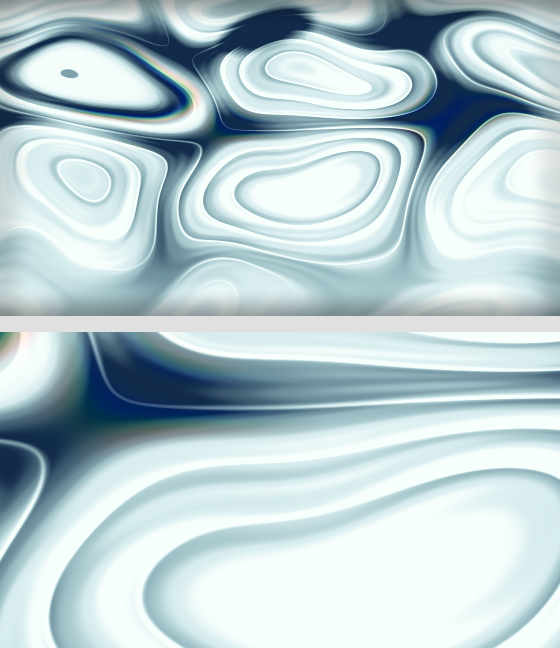
Top: the whole. Bottom: its middle third, enlarged.
Reproduce this background procedurally as a Shadertoy shader.

```glsl
// Glossy liquid folds: a warped grid of saddles gives a smooth height field,
// whose level lines are shaded as soft-then-sharp bands from navy to white.
// Dark stars sit on the saddles; thin filaments and colour fringes trim them.

const vec2  SADDLE = vec2(0.66, 0.60);     // one crossing of the dark arms
const vec2  CELL = vec2(0.764, 0.34);      // spacing of the crossings
const float BEND = 1.1;                    // leftward bow of the upright arms
const float STRETCH = 0.5;                 // lower cells are taller
const float WARP = 0.17;
const float ROUGHNESS = 0.24;
const float BANDS = 3.2;                   // folds per unit of height
const float BAND_DEPTH = 0.50;
const float FILAMENT_WIDTH = 0.0028;
const float FRINGE = 0.26;
const vec2  EYE = vec2(0.30, 0.76);
const vec2  EYE_SIZE = vec2(0.235, 0.095);
const vec2  POOL = vec2(0.88, 0.91);
const vec2  POOL_SIZE = vec2(0.16, 0.085);

const vec3 NAVY  = vec3(0.07, 0.17, 0.29);
const vec3 SLATE = vec3(0.26, 0.37, 0.45);
const vec3 STEEL = vec3(0.44, 0.57, 0.62);
const vec3 MIST  = vec3(0.64, 0.77, 0.79);
const vec3 ICE   = vec3(0.85, 0.93, 0.94);
const vec3 WHITE = vec3(0.97, 1.00, 0.99);
const float PI = 3.14159;

vec2 gradientAt(vec2 cell) {
    float angle = 2.0 * PI * fract(sin(dot(cell, vec2(127.1, 311.7))) * 4375.85);
    return vec2(cos(angle), sin(angle));
}

float gradientNoise(vec2 p) {
    vec2 i = floor(p), f = p - i;
    vec2 u = f * f * f * (f * (f * 6.0 - 15.0) + 10.0);
    vec2 e = vec2(1.0, 0.0);
    float low = mix(dot(gradientAt(i), f), dot(gradientAt(i + e), f - e), u.x);
    float high = mix(dot(gradientAt(i + e.yx), f - e.yx),
                     dot(gradientAt(i + e.xx), f - e.xx), u.x);
    return mix(low, high, u.y);
}

float bell(float x) { return exp(-x * x); }

// Phase of the saddle grid: multiples of PI are the dark arms.
vec2 gridPhase(vec2 p) {
    vec2 d = p - SADDLE;
    d.x += BEND * d.y * d.y;
    d.y += STRETCH * d.y * d.y;
    return PI * d / CELL;
}

vec3 palette(float t) {
    vec3 c = mix(NAVY, SLATE, smoothstep(0.05, 0.28, t));
    c = mix(c, STEEL, smoothstep(0.25, 0.46, t));
    c = mix(c, MIST, smoothstep(0.44, 0.66, t));
    c = mix(c, ICE, smoothstep(0.62, 0.84, t));
    return mix(c, WHITE, smoothstep(0.84, 1.0, t));
}

void mainImage(out vec4 fragColor, in vec2 fragCoord) {
    vec2 p = fragCoord / iResolution.y;
    vec2 uv = fragCoord / iResolution.xy;

    // Height field
    vec2 q = p + WARP * vec2(gradientNoise(p * 2.3 + 4.7), gradientNoise(p * 2.1 + 19.3));
    vec2 phase = gridPhase(q);
    float height = sin(phase.x) * sin(phase.y) + ROUGHNESS * gradientNoise(p * 2.4 + 31.0);
    float slope = abs(height);

    // Masks: nearness to a saddle, upper part, sharp middle
    float nearSaddle = pow(cos(phase.x) * cos(phase.y), 2.0);
    float upper = smoothstep(0.05, 0.60, p.y);
    float focus = 1.0 - smoothstep(0.55, 1.05, length((uv - vec2(0.5, 0.53)) * vec2(1.5, 2.0)));
    float drift = gradientNoise(p * 1.9 + 8.0);

    // Dark arms and stars
    float depth = mix(0.32, 1.08, nearSaddle) * mix(0.28, 1.0, upper);
    float tone = 0.95 - depth * (1.0 - smoothstep(0.03, 0.33, slope));

    // Folds: a slow ramp into shade, then a crisp return to light
    float fold = height * BANDS + 0.9 * drift + 0.35;
    float density = max(length(vec2(dFdx(fold), dFdy(fold))), 1e-4);
    float s = fract(fold);
    float crisp = clamp(max(mix(0.4, 0.07, focus), 1.5 * density), 0.0, 0.6);
    float shade = s * s * (1.0 - smoothstep(1.0 - crisp, 1.0, s));
    float strength = BAND_DEPTH * mix(0.35, 1.0, upper) * clamp(0.75 + 1.4 * drift, 0.2, 1.2);
    tone -= strength * shade;

    // Fine streaks and broad shading
    float streak = gradientNoise(vec2(height * 11.0, drift * 2.0 + 5.0));
    tone += 0.24 * streak * mix(0.3, 1.0, focus);
    tone += 0.20 * gradientNoise(p * 3.1 + 52.0);

    // Ringed island with a small pupil, and a dark pool
    float eye = length((q - EYE) / EYE_SIZE);
    tone = mix(tone, 0.97, 1.0 - smoothstep(0.65, 1.0, eye));
    tone -= 0.85 * bell((eye - 1.02) / 0.20);
    tone -= 0.45 * (1.0 - smoothstep(0.10, 0.14, eye));
    float pool = length((q - POOL) / POOL_SIZE);
    tone -= 0.95 * (1.0 - smoothstep(0.45, 1.1, pool));

    // Bright filaments along the crisp edges
    float edgeDistance = min(s, 1.0 - s) / (density * iResolution.y);
    float outside = smoothstep(1.0, 1.4, eye);
    tone += 0.30 * bell(edgeDistance / FILAMENT_WIDTH) * focus * outside;
    vec3 color = palette(clamp(tone, 0.0, 1.0));

    // Spectral fringes on the rims of the dark parts
    float rim = (slope - 0.15) / 0.045;
    float patchy = smoothstep(0.0, 0.3, gradientNoise(p * 2.7 + 71.0)) * nearSaddle * outside;
    float eyeRim = (eye - 1.17) / 0.08;
    float eyeSide = smoothstep(0.0, 0.12, q.x - EYE.x - 0.6 * (q.y - EYE.y));
    vec3 hues = vec3(-0.8, 0.0, 0.8);
    vec3 spectrum = exp(-pow(vec3(rim) + hues, vec3(2.0)) * 2.0) * patchy;
    spectrum = vec3(bell(rim + hues.x), bell(rim), bell(rim + hues.z)) * patchy;
    spectrum += vec3(bell(eyeRim + hues.x), bell(eyeRim), bell(eyeRim + hues.z)) * eyeSide;
    color += FRINGE * (spectrum - dot(spectrum, vec3(0.4))) * upper;

    // Darkened border
    vec2 border = min(uv, 1.0 - uv);
    color *= mix(0.62, 1.0, smoothstep(-0.02, 0.09, border.y));
    color *= mix(0.88, 1.0, smoothstep(0.0, 0.06, border.x));
    fragColor = vec4(clamp(color, 0.0, 1.0), 1.0);
}
```
